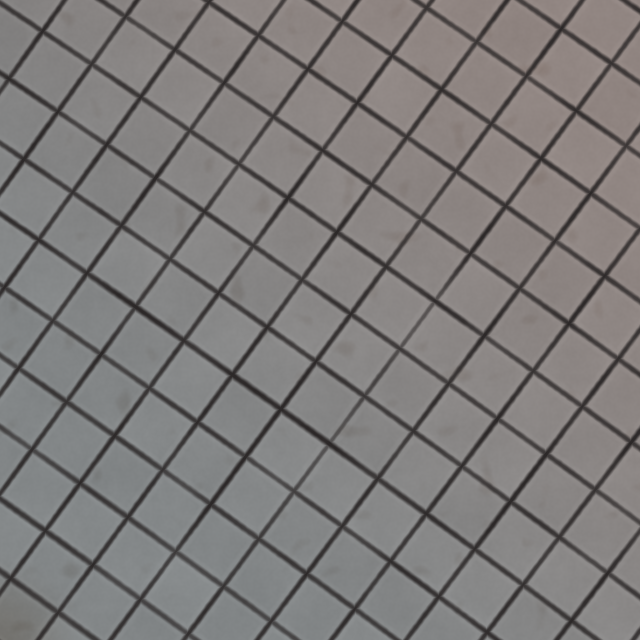
This texture is drawn by a WebGL 2 fragment shader. Its source:

```glsl
#version 300 es
// Slanted grid of small grey ceramic tiles with dark, soft, unevenly worn joints.
precision highp float;
uniform vec2 u_resolution;
out vec4 outColor;

float hash(vec2 p) {
  vec3 q = fract(p.xyx * vec3(0.1031, 0.1030, 0.0973));
  q += dot(q, q.yzx + 33.33);
  return fract((q.x + q.y) * q.z);
}

vec2 gradient(vec2 cell) {
  float angle = 6.2832 * hash(cell + 57.0);
  return vec2(cos(angle), sin(angle));
}

// Gradient noise, roughly -0.7 to 0.7
float noise(vec2 p) {
  vec2 i = floor(p), f = fract(p);
  vec2 u = f * f * f * (f * (f * 6.0 - 15.0) + 10.0);
  float low = mix(dot(gradient(i), f),
                  dot(gradient(i + vec2(1, 0)), f - vec2(1, 0)), u.x);
  float high = mix(dot(gradient(i + vec2(0, 1)), f - vec2(0, 1)),
                   dot(gradient(i + 1.0), f - 1.0), u.x);
  return mix(low, high, u.y);
}

// Canvas position to tile coordinates, with a slight lens bend
vec2 toGrid(vec2 p) {
  mat2 toCanvas = mat2(0.0757, -0.0539, 0.0548, 0.0743);
  mat2 toTiles = inverse(toCanvas);
  vec2 offset = p - vec2(0.4388, 0.3607);
  vec2 g = toTiles * offset;
  for (int k = 0; k < 2; k++)
    g = toTiles * (offset - vec2(0.00032 * g.x * g.y, -0.0002 * g.x * g.x));
  return g;
}

// Coverage of a joint: solid core with a wide soft shoulder
float joint(float distance, float halfWidth) {
  return 1.0 - smoothstep(0.0007, halfWidth, distance);
}

void main() {
  vec2 p = gl_FragCoord.xy / u_resolution;
  vec2 g = toGrid(p);
  vec2 line = round(g), tile = floor(g);
  vec2 d = abs(g - line) * 0.0927;

  // Broad light: cool at lower left, warm at upper right
  vec3 cool = vec3(0.515, 0.530, 0.535), warm = vec3(0.565, 0.520, 0.505);
  vec3 color = mix(cool, warm, smoothstep(0.35, 1.9, p.x + p.y));
  color -= 0.02 * smoothstep(0.5, 0.0, p.x) * smoothstep(0.4, 1.0, p.y);
  color -= vec3(0.06, 0.08, 0.10) * smoothstep(0.14, 0.0, length(p));

  // Tone per tile, faint clouding and sparse brown smudges
  color += 0.018 * (hash(tile + 11.0) - 0.5);
  color += 0.018 * noise(p * 14.0) + 0.010 * noise(p * 70.0);
  float smudge = smoothstep(0.30, 0.60, noise(p * 23.0 + 4.0));
  color -= vec3(0.035, 0.042, 0.048) * smudge;

  // Pale rim where the tile rounds off towards its joints
  float nearest = min(d.x, d.y);
  color += 0.018 * smoothstep(0.014, 0.008, nearest);

  // One heavy joint across, one faded joint along the steep direction
  float heavy = (1.0 - step(0.5, abs(line.y)))
              * smoothstep(-4.6, -3.8, g.x) * smoothstep(3.8, 2.4, g.x);
  float faded = (1.0 - step(0.5, abs(line.x - 1.0)))
              * smoothstep(-2.5, -1.5, g.y) * smoothstep(3.8, 2.8, g.y);

  // Wear drifts along each joint, and differs between joints
  float wearSteep = noise(vec2(g.y * 0.8, line.x * 7.3 + 0.4));
  float wearFlat = noise(vec2(g.x * 0.8, line.y * 5.7 + 20.4));
  float blur = smoothstep(0.7, 0.0, length(p));
  float ragged = 0.0007 * noise(p * 110.0);
  float steep = joint(d.x + ragged, 0.0066 + 0.0012 * wearSteep - 0.0008 * faded)
              * clamp(0.90 + 0.25 * wearSteep - 0.25 * faded, 0.0, 1.0);
  float flatJoint = joint(d.y + ragged, 0.0070 + 0.0012 * wearFlat + 0.0012 * heavy + 0.001 * blur)
                  * clamp(0.83 + 0.28 * wearFlat + 0.17 * heavy - 0.06 * blur, 0.0, 1.0);
  float crossing = steep * flatJoint;
  float grout = max(steep, flatJoint) + 0.08 * crossing;
  vec3 groutColor = vec3(0.175, 0.160, 0.160) + 0.015 * noise(p * 60.0);
  color = mix(color, groutColor, clamp(grout, 0.0, 1.0));

  // Fine grain
  color += 0.008 * noise(p * 190.0);
  outColor = vec4(color, 1.0);
}
```
